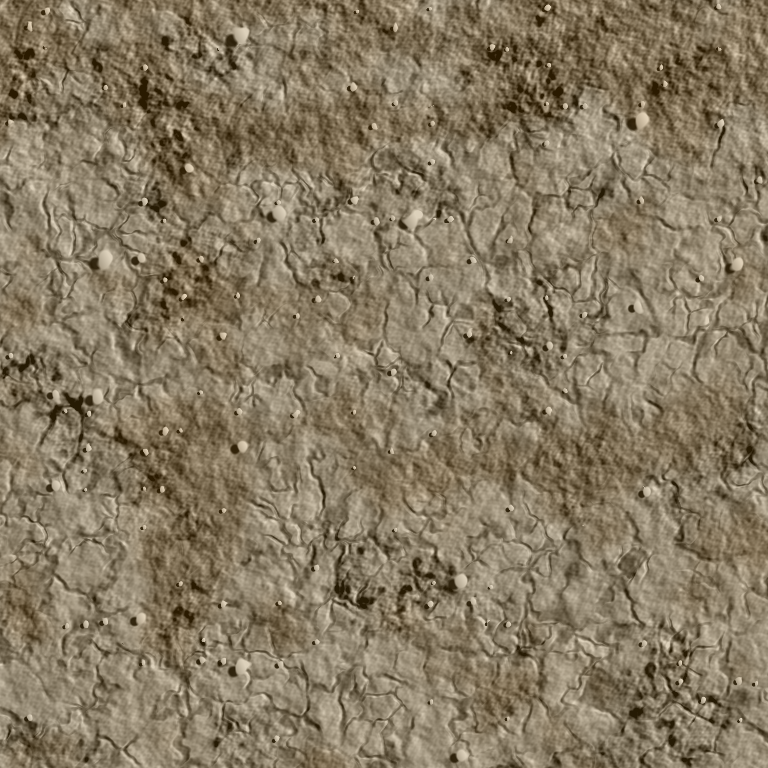
Write a WebGL 1 fragment shader that draws this texture.

```glsl
precision highp float;
// Dry, cracked earth: pale, crumbling Voronoi plates with finer cracks fade
// into rough brown soil and dark gravel. Gradient noise gives the relief, lit
// from the right; pebbles with short shadows lie on jittered grids.

uniform vec2 u_resolution;

const vec2 LIGHT = vec2(0.9, 0.43);

vec2 hash2(vec2 p) {
  p = vec2(dot(p, vec2(127.1, 311.7)), dot(p, vec2(269.5, 183.3)));
  return fract(sin(p) * 43758.545);
}

float corner(vec2 cell, vec2 f, vec2 o) {
  return dot(hash2(cell + o) * 2.0 - 1.0, f - o);
}

// Gradient noise, roughly -1 to 1
float noise(vec2 p) {
  vec2 i = floor(p), f = fract(p);
  vec2 u = f * f * f * (f * (f * 6.0 - 15.0) + 10.0);
  float low = mix(corner(i, f, vec2(0.0)), corner(i, f, vec2(1.0, 0.0)), u.x);
  float high = mix(corner(i, f, vec2(0.0, 1.0)), corner(i, f, vec2(1.0)), u.x);
  return 1.5 * mix(low, high, u.y);
}

float fbm(vec2 p) {
  float sum = 0.0, amp = 1.0;
  for (int i = 0; i < 4; i++) {
    sum += amp * noise(p);
    p = mat2(1.6, 1.2, -1.2, 1.6) * p + 13.7;
    amp *= 0.62;
  }
  return sum;
}

// Distance to the nearest crack of a cell network, in cell units
float crackDistance(vec2 q) {
  vec2 cell = floor(q);
  float nearest = 8.0, second = 8.0;
  for (int y = -1; y <= 1; y++) {
    for (int x = -1; x <= 1; x++) {
      vec2 c = cell + vec2(float(x), float(y));
      float d = length(c + hash2(c) - q);
      second = min(second, max(nearest, d));
      nearest = min(nearest, d);
    }
  }
  return second - nearest;
}

// Jagged cracks: 0 on plates, 1 in the depth; fine ones open only in places
float cracks(vec2 p) {
  vec2 q = p + 0.025 * vec2(noise(p * 9.0), noise(p * 9.0 + 31.0));
  q += 0.016 * vec2(noise(p * 38.0), noise(p * 38.0 + 17.0));
  q += 0.005 * vec2(noise(p * 95.0), noise(p * 95.0 + 57.0));
  float coarse = smoothstep(0.2, 0.02, crackDistance(q * vec2(16.0, 14.0)));
  float fine = smoothstep(0.24, 0.03, crackDistance(q * vec2(31.0, 27.0) + 9.0));
  coarse *= smoothstep(-0.45, 0.2, noise(p * 19.0 + 9.0));
  fine *= 0.8 * smoothstep(-0.15, 0.35, noise(p * 15.0 + 23.0));
  return max(coarse, fine);
}

// Where the crust has formed plates; sparse towards the top
float plateCover(vec2 p) {
  float bias = 0.28 - 0.45 * smoothstep(0.68, 0.88, p.y);
  return smoothstep(-0.25, 0.3, noise(p * 6.0 + 3.0) + 0.6 * noise(p * 15.0) + bias);
}

// Patches of coarse dark gravel
float gravelCover(vec2 p) {
  float bias = 0.2 * smoothstep(0.65, 0.95, p.y) + 0.14 * smoothstep(0.3, 0.05, p.y);
  return smoothstep(0.05, 0.75, noise(p * 6.5 + 40.0) + 0.65 * noise(p * 18.0 + 7.0) + bias);
}

float height(vec2 p, float cover, float rough) {
  return fbm(p * 30.0) * rough - 0.5 * (0.3 + 0.7 * cover) * cracks(p);
}

// Lays one grid of pebbles and their shadows over the tone
float addPebbles(float tone, vec2 p, float scale, float chance) {
  vec2 q = p * scale, cell = floor(q);
  vec2 rnd = hash2(cell + 71.0), place = hash2(cell + 5.0);
  float radius = 0.08 + 0.09 * rnd.y;
  vec2 d = fract(q) - 0.4 - 0.25 * place;
  float wobble = 1.0 + 0.6 * noise(q * 4.0);
  float present = step(rnd.x, chance);
  float shadow = smoothstep(1.1, 0.6, length(d + LIGHT * radius * 1.35) / radius);
  float stone = smoothstep(1.15, 0.7, length(d * vec2(1.0, 0.8)) / radius * wobble);
  tone = mix(tone, 0.1, 0.9 * shadow * present);
  return mix(tone, 0.74 + 0.12 * dot(d, LIGHT) / radius, stone * present);
}

void main() {
  vec2 p = gl_FragCoord.xy / u_resolution.y;
  float cover = plateCover(p), gravel = gravelCover(p);

  // Relief from the slope towards the light
  float rough = 0.95 - 0.25 * cover + 0.6 * gravel + 0.25 * smoothstep(0.65, 0.9, p.y);
  float relief = height(p, cover, rough) - height(p + 0.0045 * LIGHT, cover, rough);
  float tone = 0.515 + 0.32 * relief;

  // Pale plates, mottled soil and dark cracks
  tone += 0.12 * (cover - 0.5) + 0.09 * fbm(p * 14.0 + 50.0);
  tone -= 0.17 * (0.25 + 0.75 * cover) * cracks(p);

  // Gravel: duller ground with dark pits, a few of them elsewhere too
  float pits = smoothstep(0.1, 0.55, noise(p * 62.0) + 0.4 * noise(p * 27.0 + 4.0));
  tone -= 0.07 * gravel + (0.05 + 0.3 * gravel) * pits;

  tone = addPebbles(tone, p, 40.0, 0.02 + 0.16 * gravel);
  tone = addPebbles(tone, p + 0.37, 17.0, 0.025);
  tone = clamp(tone, 0.1, 0.82);

  // Loose soil is warmer than the grey crust
  float warmth = 0.5 - cover + 0.4 * noise(p * 6.0 + 80.0);
  vec3 color = vec3(tone + 0.055, tone, tone - 0.095) + warmth * vec3(0.016, 0.0, -0.016);
  gl_FragColor = vec4(color, 1.0);
}
```
